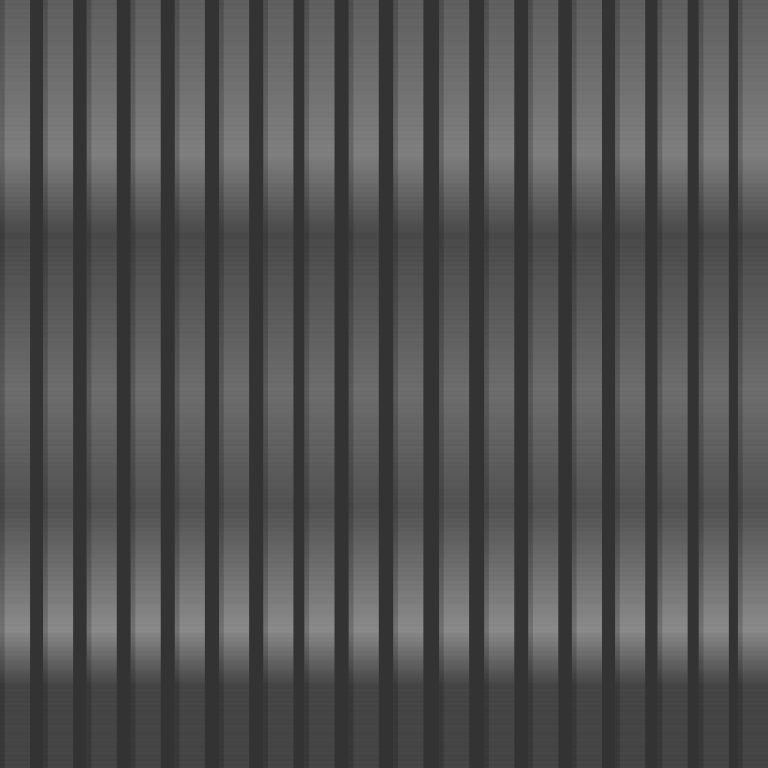
Reproduce this pattern procedurally as a WebGL 1 fragment shader.

```glsl
precision highp float;

// Eighteen upright brushed-metal slats of equal width over a dark backing.
// A loop lays them left to right with uneven gaps; a stepped vertical ramp,
// a shaded left edge and fine grain from layered sines give the sheen.

uniform vec2 u_resolution;

#define SLATS 18
#define SLAT_WIDTH 0.03915
#define GAP_WIDTH 0.01862
#define EDGE_WIDTH 0.0061
#define EDGE_SHADE 0.82
#define BACKING 0.2
#define GRAIN_LINES 170.667
#define GRAIN_DEPTH 0.008

// Gap after slat i: narrower at both ends, one tight gap, one wide pair.
float gapAfter(float i) {
  float ends = 0.091 * exp(-0.6 * i) + 0.364 * exp(0.5 * (i - 16.0));
  float tight = 0.224 * exp(-8.0 * (i - 6.0) * (i - 6.0));
  float wide = 0.119 * exp(-(i - 9.3) * (i - 9.3));
  return GAP_WIDTH * (1.0 - ends - tight + wide);
}

// Smoothed coverage of the interval from a to b.
float span(float x, float a, float b, float pixel) {
  return clamp((x - a) / pixel + 0.5, 0.0, 1.0)
       * clamp((b - x) / pixel + 0.5, 0.0, 1.0);
}

// Continues a gradient from stop a to the next shade at stop b.
float rampTo(float shade, float next, float a, float b, float t) {
  return mix(shade, next, clamp((t - a) / (b - a), 0.0, 1.0));
}

// Reflected light down the slat; t runs from the top edge to the bottom.
float sheen(float t) {
  float s = rampTo(0.37, 0.495, 0.0, 0.2, t);
  s = rampTo(s, 0.285, 0.2, 0.305, t);
  s = rampTo(s, 0.425, 0.305, 0.51, t);
  s = rampTo(s, 0.32, 0.51, 0.66, t);
  s = rampTo(s, 0.54, 0.66, 0.82, t);
  return rampTo(s, 0.268, 0.82, 0.893, t);
}

// Horizontal brush marks whose strength drifts slowly.
float grain(float y) {
  float phase = 6.28318 * GRAIN_LINES * y;
  float drift = 0.65 + 0.35 * sin(phase * 0.071 + 1.3);
  return GRAIN_DEPTH * (drift * sin(phase) + 0.4 * sin(phase * 0.37));
}

void main() {
  vec2 p = gl_FragCoord.xy / u_resolution;
  float pixel = 1.0 / u_resolution.x;

  // Lay the slats and their shaded left edges.
  float slat = 0.0;
  float edge = 0.0;
  float left = 0.0;
  for (int n = 0; n < SLATS; n++) {
    slat += span(p.x, left, left + SLAT_WIDTH, pixel);
    edge += span(p.x, left, left + EDGE_WIDTH, pixel);
    left += SLAT_WIDTH + gapAfter(float(n));
  }

  float metal = sheen(1.0 - p.y) + grain(p.y);
  metal *= mix(1.0, EDGE_SHADE, min(edge, 1.0));
  float shade = mix(BACKING, metal, min(slat, 1.0));
  gl_FragColor = vec4(vec3(shade), 1.0);
}
```
